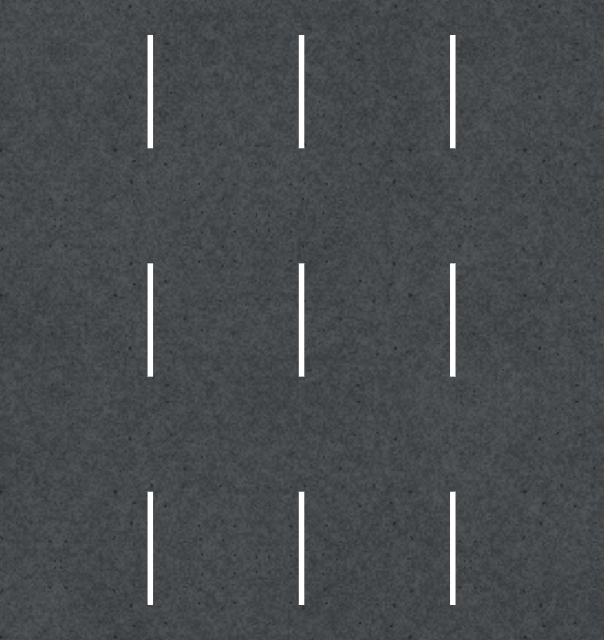
Give the GLSL for this texture, as a WebGL 1 fragment shader.

```glsl
precision highp float;

uniform vec2 u_resolution;

// Lengths are fractions of the canvas height, measured from its centre
const vec2 DASH_SPACING = vec2(0.2363, 0.3568);
const vec2 DASH_HALF_SIZE = vec2(0.0043, 0.0885);
const vec2 DASH_OFFSET = vec2(-0.0007, 0.0);
const vec2 DASH_REACH = vec2(1.0, 1.0);     // dashes on each side of the middle one

const vec2 MIRROR_ORIGIN = vec2(-0.0612, -0.115);
const vec2 MIRROR_SIZE = vec2(0.320, 0.267);

const vec3 PAINT = vec3(1.0);
const vec3 ASPHALT_DARK = vec3(0.238, 0.250, 0.258);
const vec3 ASPHALT_LIGHT = vec3(0.304, 0.322, 0.333);
const vec3 PIT_COLOR = vec3(0.150, 0.150, 0.148);
const float GRAIN_SCALE = 290.0;
const float GRAIN_CONTRAST = 1.8;
const float PATCH_CONTRAST = 0.30;

float hash(vec2 p) {
  vec3 q = fract(vec3(p.xyx) * 0.1031);
  q += dot(q, q.yzx + 33.33);
  return fract((q.x + q.y) * q.z);
}

float valueNoise(vec2 p) {
  vec2 cell = floor(p);
  vec2 f = fract(p);
  f = f * f * (3.0 - 2.0 * f);
  float low = mix(hash(cell), hash(cell + vec2(1.0, 0.0)), f.x);
  float high = mix(hash(cell + vec2(0.0, 1.0)), hash(cell + vec2(1.0)), f.x);
  return mix(low, high, f.y);
}

// Reflect the plane into one tile
vec2 mirrorTile(vec2 p) {
  vec2 q = mod(p - MIRROR_ORIGIN + MIRROR_SIZE, 2.0 * MIRROR_SIZE);
  return abs(q - MIRROR_SIZE);
}

// Scattered irregular pits, at most one in each grid cell
float pits(vec2 p, float cellSize, float density, float radius) {
  vec2 cell = floor(p / cellSize);
  vec2 jitter = vec2(hash(cell + 11.3), hash(cell + 47.9));
  vec2 d = p - (cell + 0.3 + 0.4 * jitter) * cellSize;
  float angle = 6.2832 * hash(cell + 83.1);
  float c = cos(angle);
  float s = sin(angle);
  d = vec2(c * d.x + s * d.y, c * d.y - s * d.x);
  d.y *= 1.0 + 1.2 * hash(cell + 5.7);
  float size = radius * mix(0.5, 1.0, hash(cell + 29.4));
  float rough = length(d) + size * 0.7 * (valueNoise(p * 400.0) - 0.5);
  float present = step(hash(cell + 61.7), density);
  float depth = mix(0.4, 1.0, hash(cell + 97.2));
  return present * depth * (1.0 - smoothstep(size * 0.3, size * 1.2, rough));
}

vec3 asphalt(vec2 p) {
  vec2 tile = mirrorTile(p);

  // Fine grain over broad, faint patches
  float grain = 0.5 * valueNoise(p * GRAIN_SCALE)
              + 0.3 * valueNoise(tile * GRAIN_SCALE * 0.6 + 17.0)
              + 0.2 * valueNoise(tile * GRAIN_SCALE * 0.25 + 53.0);
  float patches = valueNoise(p * vec2(7.0, 9.0) + 31.0);
  float tone = 0.5 + GRAIN_CONTRAST * (grain - 0.5)
             + PATCH_CONTRAST * (patches - 0.5);
  vec3 color = mix(ASPHALT_DARK, ASPHALT_LIGHT, clamp(tone, -0.3, 1.2));

  // Large dark pits and many small shallow ones
  float large = pits(tile, 0.027, 0.38, 0.0048);
  float small = pits(tile + 0.4, 0.0105, 0.36, 0.0026);
  return mix(color, PIT_COLOR, max(0.85 * large, 0.5 * small));
}

// Signed distance to the nearest lane dash
float dashDistance(vec2 p) {
  vec2 q = p - DASH_OFFSET;
  vec2 index = clamp(floor(q / DASH_SPACING + 0.5), -DASH_REACH, DASH_REACH);
  vec2 d = abs(q - index * DASH_SPACING) - DASH_HALF_SIZE;
  return length(max(d, 0.0)) + min(max(d.x, d.y), 0.0);
}

void main() {
  float pixel = 1.0 / u_resolution.y;
  vec2 p = (gl_FragCoord.xy - 0.5 * u_resolution) * pixel;
  float paint = clamp(0.5 - dashDistance(p) / pixel, 0.0, 1.0);
  gl_FragColor = vec4(mix(asphalt(p), PAINT, paint), 1.0);
}
```
